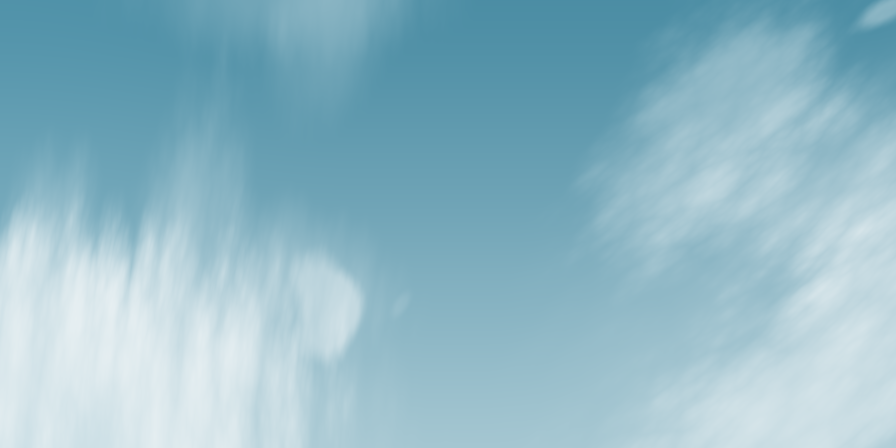
Give the GLSL for this texture, as a Shadertoy shader.

```glsl
const vec3 SKY_TOP = vec3(0.290, 0.550, 0.640);
const vec3 SKY_MID = vec3(0.465, 0.660, 0.728);
const vec3 SKY_LOW = vec3(0.665, 0.790, 0.830);
const vec3 CLOUD_WHITE = vec3(0.905, 0.938, 0.948);
const float LEFT_ANGLE = 1.46;   // stroke directions in radians
const float RIGHT_ANGLE = 0.72;
const vec2 LEFT_STROKE = vec2(2.6, 12.0);   // frequency along, across
const vec2 RIGHT_STROKE = vec2(4.0, 11.0);
const float EDGE_ROUGHNESS = 0.85;
const float LEFT_GRAIN = 0.42;
const float RIGHT_GRAIN = 0.50;

vec2 hash2(vec2 p) {
    p = vec2(dot(p, vec2(127.1, 311.7)), dot(p, vec2(269.5, 183.3)));
    return fract(sin(p) * 43758.5);
}

// Coordinates measured along and across a direction
vec2 turn(vec2 p, float angle) {
    float c = cos(angle), s = sin(angle);
    return vec2(c * p.x + s * p.y, c * p.y - s * p.x);
}

// Distance to the nearest scattered cell point
float cellular(vec2 p) {
    vec2 cell = floor(p), local = fract(p);
    float nearest = 4.0;
    for (int y = -1; y <= 1; y++)
        for (int x = -1; x <= 1; x++) {
            vec2 offset = vec2(x, y);
            vec2 d = offset + hash2(cell + offset) - local;
            nearest = min(nearest, dot(d, d));
        }
    return sqrt(nearest);
}

// Layered cells stretched into brush strokes, centred near zero
float brush(vec2 p, float angle, vec2 stroke) {
    p += 0.010 * sin(p.yx * 7.0 + vec2(0.0, 2.0));
    vec2 q = turn(p, angle) * stroke;
    float sum = 0.0, weight = 0.5;
    for (int i = 0; i < 4; i++) {
        sum += weight * (0.47 - cellular(q));
        q = q * 2.03 + 7.3;
        weight *= 0.5;
    }
    return sum;
}

// Soft rotated ellipse with its rim displaced by grain
float puff(vec2 p, vec2 center, vec2 radius, float angle, float softness, float grain) {
    float d = length(turn(p - center, angle) / radius) - grain * EDGE_ROUGHNESS;
    return 1.0 - smoothstep(1.0 - softness, 1.0 + softness, d);
}

float cover(float a, float b) {
    return 1.0 - (1.0 - a) * (1.0 - b);
}

vec3 sky(vec2 p) {
    vec3 color = mix(SKY_LOW, SKY_MID, smoothstep(-0.15, 0.60, p.y));
    color = mix(color, SKY_TOP, smoothstep(0.35, 1.08, p.y));
    return color + 0.02 * smoothstep(0.8, 0.0, p.x);
}

// Upright plumes and the bright lobe at their right end
float leftBank(vec2 p, float grain) {
    float a = 0.62 * puff(p, vec2(0.15, 0.04), vec2(0.42, 0.36), 0.0, 0.50, grain);
    a = cover(a, 0.50 * puff(p, vec2(0.06, 0.25), vec2(0.24, 0.22), 0.0, 0.45, grain));
    a = cover(a, 0.30 * puff(p, vec2(0.12, 0.44), vec2(0.18, 0.08), 1.57, 0.70, grain));
    a = cover(a, 0.30 * puff(p, vec2(0.41, 0.43), vec2(0.28, 0.09), 1.42, 0.70, grain));
    a = cover(a, 0.40 * puff(p, vec2(0.40, 0.15), vec2(0.24, 0.24), 0.0, 0.60, grain));
    a = cover(a, 0.34 * puff(p, vec2(0.57, 0.24), vec2(0.16, 0.085), 1.35, 0.60, grain));
    a = cover(a, 0.24 * puff(p, vec2(0.68, 0.38), vec2(0.16, 0.10), -0.50, 0.75, grain));
    a = cover(a, 0.20 * puff(p, vec2(0.54, 0.02), vec2(0.24, 0.26), 0.0, 0.85, grain));
    vec2 lobe = p - vec2(0.735, 0.315);
    lobe.x += 0.25 * lobe.y * sin(lobe.y * 18.0);
    a = cover(a, 0.48 * puff(lobe, vec2(0.0), vec2(0.115, 0.070), 1.65, 0.28, grain * 0.6));
    return cover(a, 0.12 * puff(p, vec2(0.895, 0.32), vec2(0.030, 0.013), 1.0, 0.60, 0.0));
}

// Slanting drift above a bright lower band, with a hazy gap between
float rightBank(vec2 p, float grain) {
    float a = 0.25 * puff(p, vec2(1.60, 0.71), vec2(0.31, 0.17), 0.88, 0.50, grain);
    a = cover(a, 0.17 * puff(p, vec2(1.66, 0.77), vec2(0.18, 0.13), 0.80, 0.60, grain));
    a = cover(a, 0.26 * puff(p, vec2(1.85, 0.61), vec2(0.28, 0.16), 0.30, 0.60, grain));
    a = cover(a, 0.20 * puff(p, vec2(1.50, 0.57), vec2(0.18, 0.05), 0.60, 0.75, grain));
    a = cover(a, 0.28 * puff(p, vec2(1.98, 0.46), vec2(0.22, 0.18), 1.20, 0.60, grain));
    a = cover(a, 0.42 * puff(p, vec2(1.89, 0.20), vec2(0.46, 0.19), 0.78, 0.55, grain));
    a = cover(a, 0.24 * puff(p, vec2(1.73, 0.02), vec2(0.38, 0.18), 0.40, 0.70, grain));
    a = cover(a, 0.30 * puff(p, vec2(1.79, 0.34), vec2(0.09, 0.022), 0.60, 0.60, grain));
    // Broad haze joining the masses
    a = cover(a, 0.18 * puff(p, vec2(1.80, 0.34), vec2(0.46, 0.34), 0.70, 0.75, grain * 0.3));
    return cover(a, 0.38 * puff(p, vec2(1.98, 0.975), vec2(0.07, 0.023), 0.50, 0.60, grain));
}

float topWisp(vec2 p, float grain) {
    float a = 0.24 * puff(p, vec2(0.64, 1.03), vec2(0.25, 0.11), 0.0, 0.80, grain);
    return cover(a, 0.22 * puff(p, vec2(0.74, 0.96), vec2(0.17, 0.10), 1.20, 0.80, grain));
}

void mainImage(out vec4 fragColor, in vec2 fragCoord) {
    vec2 p = fragCoord / iResolution.xy * vec2(2.0, 1.0);
    float leftGrain = brush(p, LEFT_ANGLE, LEFT_STROKE);
    float rightGrain = brush(p, RIGHT_ANGLE, RIGHT_STROKE);

    float left = leftBank(p, leftGrain) * (1.0 + LEFT_GRAIN * leftGrain);
    float right = rightBank(p, rightGrain) * (1.0 + RIGHT_GRAIN * rightGrain);
    float wisp = topWisp(p, leftGrain * 0.7);

    // Clouds over the sky
    float cloud = cover(cover(left, right), wisp);
    vec3 color = mix(sky(p), CLOUD_WHITE, clamp(cloud, 0.0, 1.0));
    fragColor = vec4(color, 1.0);
}
```
